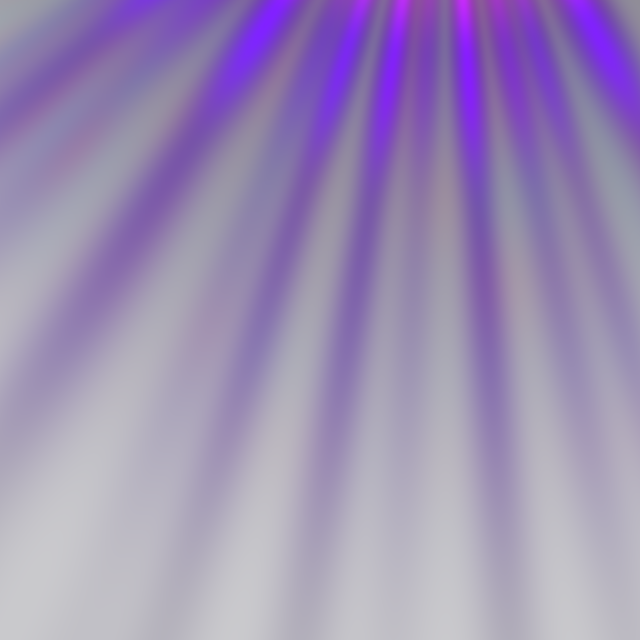
This background is drawn by a three.js fragment shader. Its source:

```glsl
// Violet light rays fanning down from a source above the top edge over silver.
// Each ray is a soft bell in slope around the source; its colour fades with
// distance from magenta through violet and dusk to pale grey.

varying vec2 vUv;

const int RAY_COUNT = 12;
const vec2 SOURCE = vec2(0.694, 1.404);

const vec3 SLATE = vec3(0.565, 0.555, 0.595);
const vec3 SILVER = vec3(0.80, 0.80, 0.81);
const vec3 MAGENTA = vec3(0.80, 0.18, 0.98);
const vec3 VIOLET = vec3(0.52, 0.12, 1.00);
const vec3 DUSK = vec3(0.46, 0.33, 0.66);
const vec3 PALE = vec3(0.70, 0.69, 0.73);

const float EDGE_SHADE = 0.18;               // darkening of ray edges near the source
const vec3 TINT = vec3(0.05, -0.03, -0.03);  // drift between rosy and bluish
const vec2 TINT_SCALE = vec2(10.0, 7.0);

float hash(vec2 p) {
  return fract(sin(dot(p, vec2(127.1, 311.7))) * 43758.5453);
}

float noise(vec2 p) {
  vec2 cell = floor(p);
  vec2 f = fract(p);
  f = f * f * (3.0 - 2.0 * f);
  float low = mix(hash(cell), hash(cell + vec2(1.0, 0.0)), f.x);
  float high = mix(hash(cell + vec2(0.0, 1.0)), hash(cell + vec2(1.0, 1.0)), f.x);
  return mix(low, high, f.y);
}

// Combined opacity of all rays at a slope measured from the vertical.
float rayCover(float slope) {
  vec3 rays[RAY_COUNT];  // slope, width, strength
  rays[0] = vec3(-1.37, 0.12, 0.40);
  rays[1] = vec3(-1.17, 0.14, 0.95);
  rays[2] = vec3(-0.93, 0.11, 0.50);
  rays[3] = vec3(-0.630, 0.085, 1.00);
  rays[4] = vec3(-0.405, 0.055, 0.42);
  rays[5] = vec3(-0.314, 0.047, 0.88);
  rays[6] = vec3(-0.160, 0.042, 0.95);
  rays[7] = vec3(-0.056, 0.040, 0.42);
  rays[8] = vec3(0.073, 0.040, 1.00);
  rays[9] = vec3(0.205, 0.045, 0.60);
  rays[10] = vec3(0.305, 0.045, 0.58);
  rays[11] = vec3(0.520, 0.078, 0.97);

  float clear = 1.0;
  for (int i = 0; i < RAY_COUNT; i++) {
    float d = (slope - rays[i].x) / rays[i].y;
    clear *= 1.0 - rays[i].z * exp(-d * d);
  }
  return 1.0 - clear;
}

// Ray colour by distance from the source.
vec3 rayColor(float dist) {
  vec3 color = mix(MAGENTA, VIOLET, smoothstep(0.38, 0.50, dist));
  color = mix(color, DUSK, smoothstep(0.52, 0.75, dist));
  return mix(color, PALE, smoothstep(0.70, 1.50, dist));
}

void main() {
  vec2 offset = vUv - SOURCE;
  float slope = offset.x / -offset.y;
  float dist = length(offset);
  float near = 1.0 - smoothstep(0.40, 0.78, dist);

  // Faint rays grow fuller close to the source.
  float cover = pow(rayCover(slope), mix(1.0, 0.55, near));

  vec3 backdrop = mix(SLATE, SILVER, smoothstep(0.45, 1.45, dist));
  vec3 color = mix(backdrop, rayColor(dist), cover);

  // Deepen the half-lit edges near the source.
  color *= 1.0 - EDGE_SHADE * near * 4.0 * cover * (1.0 - cover);

  // Soft drift of hue, fading with distance.
  float drift = noise(vec2(slope, dist) * TINT_SCALE) - 0.5;
  color += TINT * drift * (1.0 - smoothstep(0.7, 1.4, dist));

  gl_FragColor = vec4(clamp(color, 0.0, 1.0), 1.0);
}
```
